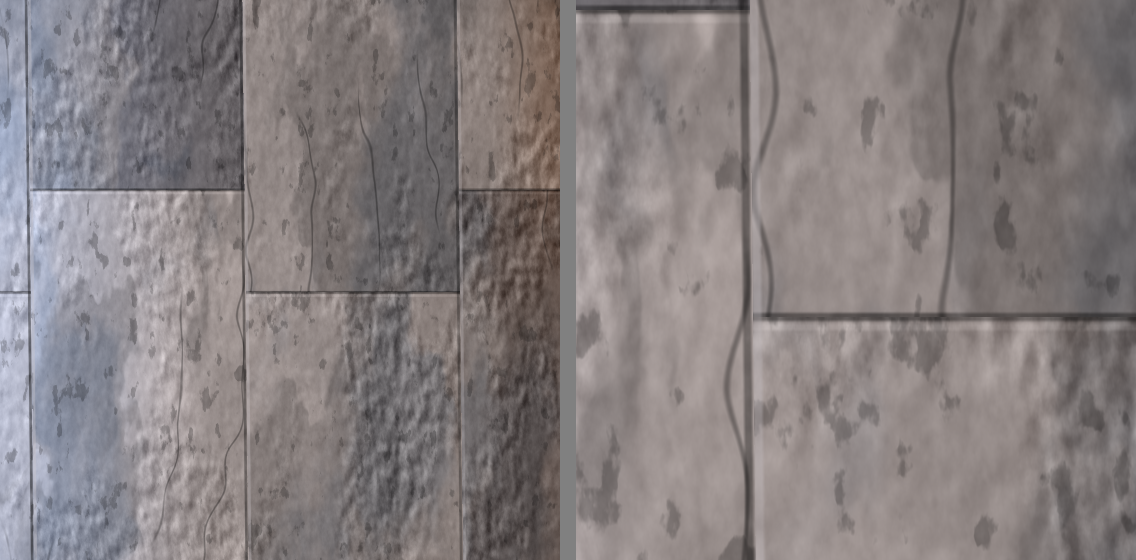
Left, the full canvas; right, a detail of the centre.
This texture is drawn by a Shadertoy shader. Its source:

```glsl
// Weathered stone-wood plank tiles in staggered columns, lit cool from the left.

float hash(vec2 p) {
    vec3 q = fract(p.xyx * 0.1031);
    q += dot(q, q.yzx + 33.33);
    return fract((q.x + q.y) * q.z);
}

float noise(vec2 p) {
    vec2 i = floor(p), f = fract(p);
    f = f * f * (3.0 - 2.0 * f);
    return mix(mix(hash(i), hash(i + vec2(1, 0)), f.x),
               mix(hash(i + vec2(0, 1)), hash(i + vec2(1, 1)), f.x), f.y);
}

float fbm(vec2 p) {
    float sum = 0.0, amp = 0.516;
    for (int i = 0; i < 5; i++) {
        sum += amp * noise(p);
        p = mat2(1.9, 0.5, -0.5, 1.9) * p + 11.7;
        amp *= 0.5;
    }
    return sum;
}

// Soft line of the given half width around distance zero
float line(float d, float halfWidth) {
    float soft = max(0.0013, 0.7 / iResolution.y);
    return 1.0 - smoothstep(halfWidth - soft, halfWidth + soft, abs(d));
}

void mainImage(out vec4 fragColor, in vec2 fragCoord) {
    vec2 uv = fragCoord / iResolution.xy;

    // Plank layout: slightly leaning columns, alternating end joints
    float x = (uv.x - 0.0555 + (uv.y - 0.5) * 0.011) / 0.383;
    float column = floor(x);
    float sideDist = (x - round(x)) * 0.383;
    float endDist = uv.y - mix(0.661, 0.478, mod(column, 2.0));
    float row = step(0.0, endDist);
    vec2 id = vec2(column, row) + 5.0;
    vec2 p = uv + 9.0 * vec2(hash(id), hash(id + 17.0));

    // Light falls off from cool left to warm right
    vec3 color = mix(vec3(0.75, 0.77, 0.85), vec3(0.60, 0.56, 0.55), smoothstep(-0.05, 0.42, uv.x));
    color = mix(color, vec3(0.50, 0.455, 0.435), smoothstep(0.55, 1.0, uv.x));
    color *= 0.97 + 0.06 * hash(id + 3.0);

    // Ragged worn patches and slate stains
    float ragged = fbm(p * vec2(18.0, 9.0));
    float stain = fbm(p * vec2(6.0, 2.2) + 0.8 * ragged);
    color *= 1.0 - 0.15 * smoothstep(0.50, 0.57, stain);
    color *= 1.0 + 0.25 * (fbm(p * vec2(11.0, 5.0) + 31.0) - 0.5);
    float slate = smoothstep(0.48, 0.66, fbm(p * vec2(5.0, 2.5) + 0.5 * ragged + 40.0));
    color *= mix(vec3(1.0), vec3(0.84, 0.88, 0.92), slate);

    // Slate half on the upper left plank, dark brown plank at lower right
    float upperLeft = row * step(0.0, column) * step(column, 0.5);
    float slateHalf = smoothstep(0.20, 0.24, uv.x + 0.2 * (ragged - 0.5));
    color *= mix(vec3(1.0), vec3(0.82, 0.84, 0.88), upperLeft * slateHalf);
    float lowerRight = (1.0 - row) * step(1.5, column);
    float burnt = smoothstep(0.82, 0.90, uv.x + 0.2 * (ragged - 0.5));
    color *= mix(vec3(1.0), vec3(0.80, 0.77, 0.76), lowerRight * burnt);
    color *= mix(vec3(1.0), vec3(0.96, 0.86, 0.78), smoothstep(0.86, 1.0, uv.x) * smoothstep(0.3, 0.8, uv.y));

    // Embossed flecks, pits and fine grain
    vec2 q = p * vec2(75.0, 38.0);
    float emboss = fbm(q) - fbm(q + vec2(0.5, -0.4));
    float rough = smoothstep(0.43, 0.62, fbm(p * vec2(9.0, 4.0) + 20.0));
    color += emboss * (0.10 + 0.28 * rough);
    color *= 1.0 - 0.22 * smoothstep(0.66, 0.76, fbm(p * vec2(60.0, 30.0) + 9.0));
    color += 0.07 * (fbm(p * vec2(170.0, 100.0)) - 0.5);

    // Broken lengthwise cracks
    float wander = p.x * 10.0 + 1.2 * noise(p * vec2(3.0, 2.5)) + 0.25 * noise(p * vec2(20.0, 16.0));
    float crack = line((fract(wander) - 0.5) / 10.0, 0.0014);
    crack *= smoothstep(0.46, 0.58, fbm(p * vec2(4.0, 3.0) + 70.0));
    color *= 1.0 - 0.30 * crack;

    // Joints: dark groove beside a light bevel
    float wear = 0.6 + 0.8 * fbm(uv * 45.0);
    float strength = wear * mix(1.0, 0.6, uv.x);
    color *= 1.0 - 0.38 * wear * line(endDist, 0.0024);
    color += 0.06 * wear * line(endDist + 0.006, 0.002);
    color *= 1.0 - 0.42 * strength * line(sideDist + 0.0035, 0.0024);
    color = mix(color, color * 0.5 + vec3(0.40, 0.39, 0.40), 0.75 * strength * line(sideDist - 0.0025, 0.0026));

    fragColor = vec4(clamp(color, 0.0, 1.0), 1.0);
}
```
